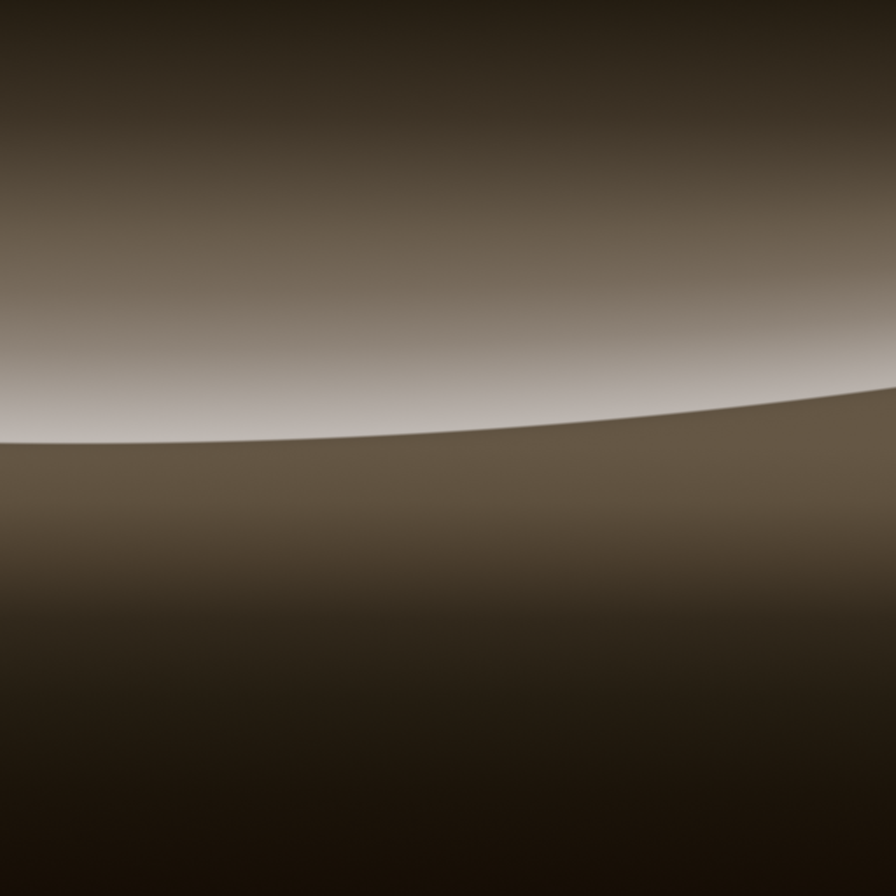
Reproduce this background procedurally as a Shadertoy shader.

```glsl
// Draws a dark bronze backdrop split by a softly glowing, gently rising curve.

// Height of the curve at a horizontal position.
float curveHeight(float x) {
    float offset = x - 0.08;
    return 0.505 + 0.074 * offset * offset;
}

// Blends towards a colour as the height passes from one level to the next.
vec3 blendStop(vec3 base, vec3 stopColor, float from, float to, float height) {
    return mix(base, stopColor, clamp((height - from) / (to - from), 0.0, 1.0));
}

// Bright sheet: pale at the curve, falling to brown at the top.
vec3 upperGradient(float height) {
    vec3 color = vec3(0.750, 0.725, 0.704);
    color = blendStop(color, vec3(0.686, 0.655, 0.627), 0.510, 0.545, height);
    color = blendStop(color, vec3(0.560, 0.517, 0.472), 0.545, 0.610, height);
    color = blendStop(color, vec3(0.470, 0.420, 0.362), 0.610, 0.675, height);
    color = blendStop(color, vec3(0.408, 0.358, 0.294), 0.675, 0.740, height);
    color = blendStop(color, vec3(0.243, 0.202, 0.150), 0.740, 0.870, height);
    return blendStop(color, vec3(0.140, 0.112, 0.068), 0.870, 1.000, height);
}

// Dark sheet: near black at the base, rising to warm brown.
vec3 lowerGradient(float height) {
    vec3 color = vec3(0.086, 0.052, 0.020);
    color = blendStop(color, vec3(0.106, 0.076, 0.036), 0.000, 0.115, height);
    color = blendStop(color, vec3(0.141, 0.113, 0.067), 0.115, 0.220, height);
    color = blendStop(color, vec3(0.196, 0.160, 0.110), 0.220, 0.310, height);
    color = blendStop(color, vec3(0.290, 0.240, 0.177), 0.310, 0.375, height);
    color = blendStop(color, vec3(0.368, 0.314, 0.243), 0.375, 0.440, height);
    return blendStop(color, vec3(0.396, 0.341, 0.270), 0.440, 0.500, height);
}

float hash(vec2 p) {
    return fract(sin(dot(p, vec2(127.1, 311.7))) * 43758.5453);
}

void mainImage(out vec4 fragColor, in vec2 fragCoord) {
    vec2 uv = fragCoord / iResolution.xy;
    float curve = curveHeight(uv.x);
    float above = uv.y - curve;

    // The glow follows the curve closely and levels out towards the top.
    float follow = 0.75 * (1.0 - smoothstep(0.0, 0.3, above));
    vec3 upper = upperGradient(uv.y - follow * (curve - 0.505));
    vec3 lower = lowerGradient(uv.y);

    // Thin shade beneath the curve.
    lower *= 1.0 - 0.08 * exp(-abs(above) / 0.006);

    // Smooth boundary between the two sheets.
    float softness = max(0.0025, 1.0 / iResolution.y);
    vec3 color = mix(lower, upper, smoothstep(-softness, softness, above));

    // Faint grain hides banding.
    color += (hash(floor(uv * 512.0)) - 0.5) * 0.004;
    fragColor = vec4(color, 1.0);
}
```
